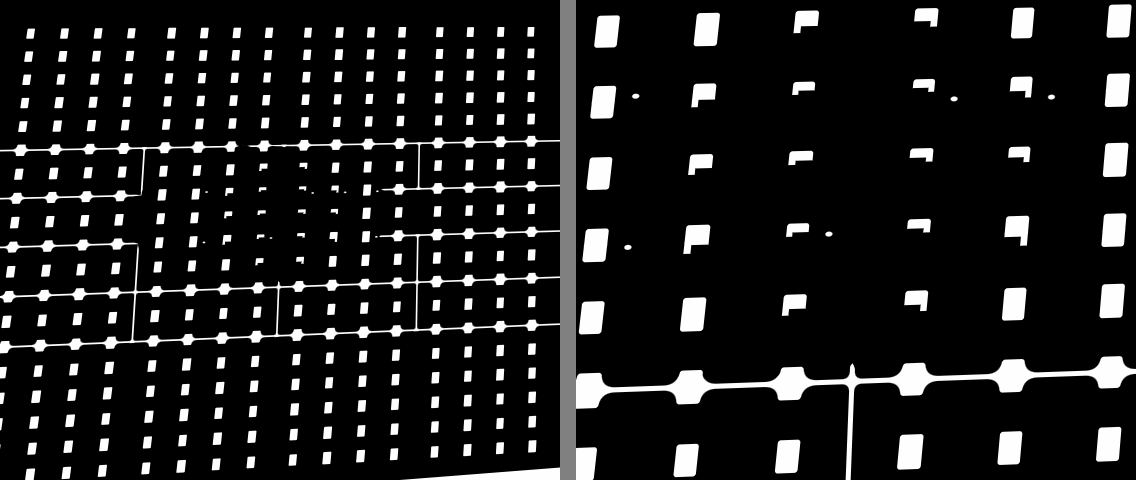
Left, the full canvas; right, a detail of the centre.
A WebGL 2 fragment shader for this pattern:

```glsl
#version 300 es
precision highp float;
// White window marks on black: 16 columns in four groups of four, 19 rows, seen
// in perspective. Thin ledges and posts link the middle rows. An oval of wear
// near the centre trims the marks to slivers and breaks the lines.

#define GROUP_PERIOD 4.22            // column steps from group to group
#define LAST_ROW 18.0
#define ROW_ASPECT 0.715             // row step / column step
#define WINDOW_SIZE vec2(0.115, 0.166)
#define CORNER 0.03
#define LINE_HALF 0.025
#define FLARE 0.15                   // blending of ledge and window
#define WORN_WINDOWS vec4(7.83, 8.0, 2.2, 2.9)   // centre, radii
#define WORN_LINES vec4(7.2, 7.95, 4.0, 2.9)
#define WEAR_DEPTH 0.15

uniform vec2 u_resolution;
out vec4 fragColor;

float hash(vec2 p) {
    return fract(sin(dot(p, vec2(127.1, 311.7))) * 43758.5453);
}

// Value noise along x, one strip per seed
float stripNoise(float x, float seed) {
    float i = floor(x);
    return mix(hash(vec2(i, seed)), hash(vec2(i + 1.0, seed)), smoothstep(0.0, 1.0, x - i));
}

float smoothMin(float a, float b, float k) {
    float h = max(k - abs(a - b), 0.0) / k;
    return min(a, b) - h * h * k * 0.25;
}

float roundBox(vec2 p, vec2 size) {
    vec2 d = abs(p) - size + CORNER;
    return length(max(d, 0.0)) + min(max(d.x, d.y), 0.0) - CORNER;
}

float ovalRadius(vec2 p, vec4 oval) {
    return length((p - oval.xy) / oval.zw);
}

// Canvas position, y down, to column and row steps
vec2 toGrid(vec2 p) {
    mat3 facade = mat3(0.9543, 0.0005, 0.0644,
                       -0.0656, 0.8523, -0.0719,
                       0.0547, 0.0701, 1.0);
    vec3 g = inverse(facade) * vec3(p, 1.0);
    return g.xy / g.z * vec2(3.0 * GROUP_PERIOD + 3.0, LAST_ROW);
}

// Window whose worn part leaves a top sliver with a short outer leg
float windowMark(vec2 q, vec2 centre) {
    vec2 size = WINDOW_SIZE * (0.95 + 0.1 * hash(centre));
    q.x += 0.06 * q.y;
    float box = roundBox(q, size);
    float r = ovalRadius(centre, WORN_WINDOWS) + 0.08 * (hash(centre + 3.7) - 0.5);
    float keep = mix(0.28, 1.0, smoothstep(0.68, 0.98, r));
    float below = q.y + size.y - 2.0 * size.y * keep;
    float outward = q.x * sign(centre.x - WORN_WINDOWS.x);
    float cut = max(min(below, 0.05 - outward), below - 0.15 * keep);
    return keep > 0.97 ? box : max(box, cut);
}

// Ledges on every second row, posts in the gaps between groups
float frameLines(vec2 g) {
    float ledgeRow = clamp(5.0 + 2.0 * round((g.y - 5.0) * 0.5), 5.0, 13.0);
    float ledge = abs(g.y - ledgeRow) * ROW_ASPECT - LINE_HALF;
    float gapX = 0.5 * (GROUP_PERIOD + 3.0);
    float gap = clamp(round((g.x - gapX) / GROUP_PERIOD), 0.0, 2.0);
    float post = abs(g.x - gapX - gap * GROUP_PERIOD) - LINE_HALF;
    float ends = max(abs(g.y - 9.0) - 4.0, 1.0 - abs(g.y - 8.0));
    post = max(post, ends * ROW_ASPECT);
    float r = ovalRadius(g, WORN_LINES) + 0.1 * (stripNoise(g.x * 3.0, ledgeRow) - 0.5);
    float wear = 1.0 - smoothstep(0.92, 1.02, r);
    return smoothMin(ledge, post, 0.08) + WEAR_DEPTH * wear;
}

// Stray dots left where a ledge has worn away
float speck(vec2 q, vec2 centre) {
    bool wornLedge = abs(abs(centre.y - 8.0) - 1.0) < 0.1
                  && ovalRadius(centre, WORN_LINES) < 0.9;
    if (!wornLedge || hash(centre + 9.1) < 0.55) return 1.0;
    vec2 offset = vec2(0.32, 0.12 * (hash(centre + 5.3) - 0.5));
    return length((q - offset) * vec2(0.7, 1.0)) - 0.025;
}

void main() {
    vec2 p = gl_FragCoord.xy / u_resolution;
    p.y = 1.0 - p.y;
    vec2 g = toGrid(p);
    float pixel = length(vec2(dFdx(g.x), dFdy(g.x)));

    // Nearest window
    float group = clamp(floor((g.x + 0.61) / GROUP_PERIOD), 0.0, 3.0);
    float column = clamp(round(g.x - group * GROUP_PERIOD), 0.0, 3.0);
    vec2 centre = vec2(group * GROUP_PERIOD + column, clamp(round(g.y), 0.0, LAST_ROW));
    vec2 q = (g - centre) * vec2(1.0, ROW_ASPECT);

    float d = smoothMin(windowMark(q, centre), frameLines(g), FLARE);
    d = min(d, speck(q, centre));
    float ink = clamp(0.5 - d / pixel, 0.0, 1.0);

    // Pale wedge in the lower right corner
    float wedge = p.y - 1.0 + 0.0907 * (p.x - 0.7135);
    ink = max(ink, clamp(0.5 + wedge * u_resolution.y, 0.0, 1.0));

    fragColor = vec4(vec3(0.995 * ink), 1.0);
}
```
